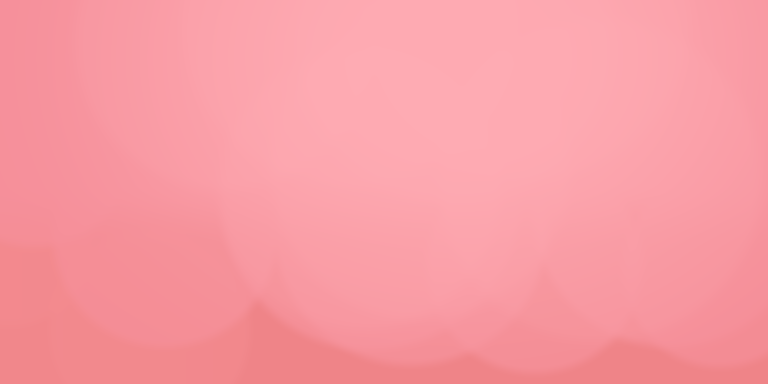
A Shadertoy shader for this background:

```glsl
const vec3 CORAL = vec3(0.937, 0.518, 0.533);
const vec3 WARM = vec3(0.955, 0.545, 0.562);
const vec3 PINK = vec3(0.963, 0.562, 0.604);
const vec3 GLOW = vec3(1.0, 0.682, 0.712);

// Discs hold centre x, centre y and radius, in canvas heights
const vec3 WARM_DISCS[2] = vec3[](
    vec3(0.39, 0.14, 0.26), vec3(0.026, 0.362, 0.21));

const vec3 LOBES[7] = vec3[](
    vec3(0.09, 0.61, 0.253), vec3(0.43, 0.388, 0.292),
    vec3(1.07, 0.406, 0.357), vec3(0.964, 0.479, 0.39),
    vec3(1.393, 0.31, 0.281), vec3(1.875, 0.297, 0.253),
    vec3(1.745, 0.453, 0.357));

const vec3 HALOS[7] = vec3[](
    vec3(0.586, 0.896, 0.39), vec3(0.909, 0.948, 0.435),
    vec3(1.185, 0.883, 0.411), vec3(1.094, 0.557, 0.39),
    vec3(0.938, 0.505, 0.365), vec3(1.563, 0.53, 0.42),
    vec3(1.38, 0.95, 0.417));

float softDisc(vec2 p, vec3 disc, float blur) {
    float d = length(p - disc.xy) - disc.z;
    return 1.0 - smoothstep(-blur, blur, d);
}

// Pink haze, brightest above the centre
vec3 canopyColor(vec2 p, vec2 center) {
    float d = length((p - center) * vec2(0.8, 1.0));
    return mix(PINK, GLOW, 0.8 * (1.0 - smoothstep(0.15, 1.05, d)));
}

void mainImage(out vec4 fragColor, in vec2 fragCoord) {
    vec2 p = fragCoord / iResolution.xy * vec2(2.0, 1.0);
    vec3 canopy = canopyColor(p, vec2(1.2, 0.85));

    // Coral floor with warm discs
    vec3 color = mix(CORAL, WARM, 0.45 * (1.0 - smoothstep(0.0, 0.7, p.x)));
    for (int i = 0; i < WARM_DISCS.length(); i++) {
        color = mix(color, WARM, 0.6 * softDisc(p, WARM_DISCS[i], 0.018));
    }

    // Upper haze and its scalloped lower rim
    color = mix(color, canopy, smoothstep(0.34, 0.52, p.y));
    for (int i = 0; i < LOBES.length(); i++) {
        color = mix(color, canopy, 0.65 * softDisc(p, LOBES[i], 0.018));
    }

    // Faint overlapping halos
    for (int i = 0; i < HALOS.length(); i++) {
        color = mix(color, GLOW, 0.13 * softDisc(p, HALOS[i], 0.025));
    }

    fragColor = vec4(color, 1.0);
}
```
